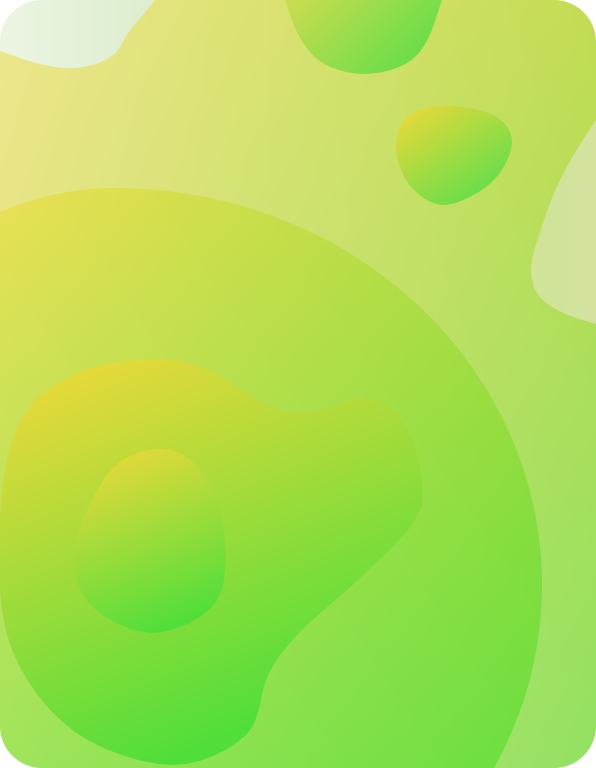
Reproduce this background procedurally as a Shadertoy shader.

```glsl
// Soft organic blobs in lime and yellow on a rounded card.
// Outlines are closed Catmull-Rom curves turned into signed distances;
// each one is filled with a linear or four-corner gradient.

// Design space: the canvas spans CARD units, y pointing down.
const vec2 CARD = vec2(596.0, 768.0);
const float CORNER_RADIUS = 42.0;
const int CURVE_STEPS = 6;

// Large dome: an ellipse with a narrower left half
const vec2 DOME_CENTER = vec2(115.0, 585.0);
const float DOME_LEFT = 336.0;
const float DOME_RIGHT = 427.0;
const float DOME_HEIGHT = 397.0;

// Colours
const vec3 PAPER = vec3(1.0);
const vec3 SKY_TL = vec3(238, 230, 140) / 255.0;
const vec3 SKY_TR = vec3(195, 220, 83) / 255.0;
const vec3 SKY_BL = vec3(215, 226, 120) / 255.0;
const vec3 SKY_BR = vec3(146, 225, 98) / 255.0;
const vec3 DOME_TL = vec3(234, 224, 84) / 255.0;
const vec3 DOME_TR = vec3(165, 218, 60) / 255.0;
const vec3 DOME_BL = vec3(160, 228, 92) / 255.0;
const vec3 DOME_BR = vec3(100, 222, 60) / 255.0;
const vec3 GOLD = vec3(226, 217, 58) / 255.0;
const vec3 OLIVE = vec3(200, 220, 80) / 255.0;
const vec3 GREEN = vec3(79, 222, 58) / 255.0;
const vec3 SOFT_GREEN = vec3(111, 221, 73) / 255.0;
const vec3 MIST_LIGHT = vec3(234, 244, 224) / 255.0;
const vec3 MIST_DARK = vec3(222, 238, 208) / 255.0;
const vec3 SAND_LEFT = vec3(206, 228, 150) / 255.0;
const vec3 SAND_RIGHT = vec3(212, 226, 160) / 255.0;

// Outlines
const vec2 BODY[19] = vec2[19](
    vec2(150, 359), vec2(205, 369), vec2(266, 404), vec2(299, 413),
    vec2(332, 408), vec2(366, 398), vec2(402, 419), vec2(422, 480),
    vec2(414, 522), vec2(360, 578), vec2(300, 632), vec2(268, 675),
    vec2(246, 735), vec2(172, 765), vec2(75, 732), vec2(12, 650),
    vec2(-1, 540), vec2(16, 430), vec2(70, 376));
const vec2 SEED[8] = vec2[8](
    vec2(162, 449), vec2(200, 470), vec2(224, 530), vec2(216, 602),
    vec2(152, 633), vec2(88, 602), vec2(76, 542), vec2(112, 469));
const vec2 PEBBLE[8] = vec2[8](
    vec2(448, 106), vec2(495, 116), vec2(512, 143), vec2(492, 182),
    vec2(446, 205), vec2(412, 188), vec2(396, 150), vec2(408, 116));
const vec2 DROP[8] = vec2[8](
    vec2(363, -70), vec2(290, -28), vec2(290, 15), vec2(317, 59),
    vec2(364, 74), vec2(413, 59), vec2(437, 15), vec2(438, -28));
const vec2 MIST[8] = vec2[8](
    vec2(-70, -70), vec2(-50, 35), vec2(0, 51), vec2(40, 64),
    vec2(74, 68), vec2(107, 59), vec2(126, 36), vec2(160, -45));
const vec2 SAND[8] = vec2[8](
    vec2(640, 60), vec2(596, 120), vec2(562, 176), vec2(541, 229),
    vec2(531, 272), vec2(546, 303), vec2(596, 324), vec2(680, 340));

// Adds the curve from b to c; state holds squared distance and side
void addSpan(vec2 p, vec2 a, vec2 b, vec2 c, vec2 d, inout vec2 state) {
    vec2 from = b;
    for (int i = 1; i <= CURVE_STEPS; i++) {
        float t = float(i) / float(CURVE_STEPS);
        vec2 to = b + 0.5 * t * (c - a + t * (2.0 * a - 5.0 * b + 4.0 * c - d
                + t * (3.0 * (b - c) + d - a)));
        vec2 edge = to - from, rel = p - from;
        vec2 gap = rel - edge * clamp(dot(rel, edge) / dot(edge, edge), 0.0, 1.0);
        state.x = min(state.x, dot(gap, gap));
        if ((from.y > p.y) != (to.y > p.y) && rel.x < rel.y * edge.x / edge.y)
            state.y = -state.y;
        from = to;
    }
}

float blob(vec2 p, vec2 k[8]) {
    vec2 state = vec2(1e6, 1.0);
    for (int i = 0; i < 8; i++)
        addSpan(p, k[(i + 7) % 8], k[i], k[(i + 1) % 8], k[(i + 2) % 8], state);
    return sqrt(state.x) * state.y;
}

float blob(vec2 p, vec2 k[19]) {
    vec2 state = vec2(1e6, 1.0);
    for (int i = 0; i < 19; i++)
        addSpan(p, k[(i + 18) % 19], k[i], k[(i + 1) % 19], k[(i + 2) % 19], state);
    return sqrt(state.x) * state.y;
}

float dome(vec2 p) {
    vec2 q = p - DOME_CENTER;
    vec2 r = vec2(q.x < 0.0 ? DOME_LEFT : DOME_RIGHT, DOME_HEIGHT);
    float f = length(q / r);
    return f * (f - 1.0) / max(length(q / (r * r)), 1e-6);
}

float roundedCard(vec2 p) {
    vec2 q = abs(p - 0.5 * CARD) - 0.5 * CARD + CORNER_RADIUS;
    return length(max(q, 0.0)) + min(max(q.x, q.y), 0.0) - CORNER_RADIUS;
}

vec3 ramp(vec2 p, vec2 a, vec2 b, vec3 ca, vec3 cb) {
    return mix(ca, cb, clamp(dot(p - a, b - a) / dot(b - a, b - a), 0.0, 1.0));
}

vec3 corners(vec2 uv, vec3 tl, vec3 tr, vec3 bl, vec3 br) {
    return mix(mix(tl, tr, uv.x), mix(bl, br, uv.x), uv.y);
}

void mainImage(out vec4 fragColor, in vec2 fragCoord) {
    vec2 uv = vec2(fragCoord.x, iResolution.y - fragCoord.y) / iResolution.xy;
    vec2 p = uv * CARD;
    float px = CARD.y / iResolution.y;
    #define COVER(d) clamp(0.5 - (d) / px, 0.0, 1.0)

    // Backdrop and pale edge shapes
    vec3 col = corners(uv, SKY_TL, SKY_TR, SKY_BL, SKY_BR);
    col = mix(col, ramp(p, vec2(20, 0), vec2(140, 0), MIST_LIGHT, MIST_DARK), COVER(blob(p, MIST)));
    col = mix(col, ramp(p, vec2(531, 0), vec2(596, 0), SAND_LEFT, SAND_RIGHT), COVER(blob(p, SAND)));

    // Dome, body and seed
    vec2 domeUv = vec2(uv.x, clamp((p.y - 188.0) / 580.0, 0.0, 1.0));
    col = mix(col, corners(domeUv, DOME_TL, DOME_TR, DOME_BL, DOME_BR), COVER(dome(p)));
    col = mix(col, ramp(p, vec2(80, 380), vec2(230, 740), GOLD, GREEN), COVER(blob(p, BODY)));
    col = mix(col, ramp(p, vec2(122, 455), vec2(190, 622), GOLD, GREEN), COVER(blob(p, SEED)));

    // Floating drops
    col = mix(col, ramp(p, vec2(315, -20), vec2(400, 65), OLIVE, SOFT_GREEN), COVER(blob(p, DROP)));
    col = mix(col, ramp(p, vec2(412, 112), vec2(470, 195), GOLD, SOFT_GREEN), COVER(blob(p, PEBBLE)));

    fragColor = vec4(mix(PAPER, col, COVER(roundedCard(p))), 1.0);
}
```
